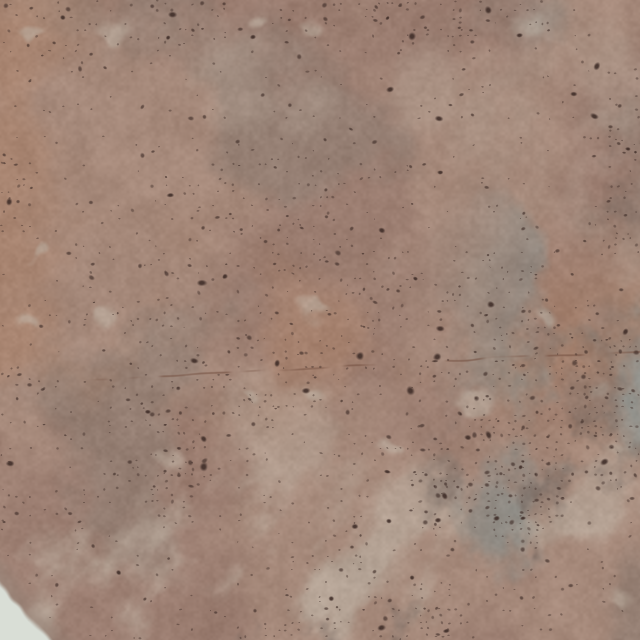
Reproduce this texture procedurally as a three.js fragment shader.

```glsl
// Weathered rose plaster: cloudy clay tones with pale scuffs and blue-grey stains,
// dark pits that gather low and to the right, a thin level crack and a chipped corner.
// Layers of value noise tint the ground; jittered grid cells scatter the pits.
varying vec2 vUv;

const vec3 ROSE = vec3(0.650, 0.538, 0.480);
const vec3 CLAY = vec3(0.605, 0.488, 0.438);
const vec3 TAUPE = vec3(0.575, 0.495, 0.450);
const vec3 ORANGE = vec3(0.665, 0.510, 0.420);
const vec3 PALE = vec3(0.725, 0.665, 0.610);
const vec3 BLUE_GREY = vec3(0.545, 0.565, 0.550);
const vec3 SMUDGE = vec3(0.430, 0.385, 0.360);
const vec3 PIT = vec3(0.250, 0.180, 0.160);
const vec3 CRACK = vec3(0.460, 0.320, 0.260);
const vec3 CHIP = vec3(0.850, 0.870, 0.840);
const float GRAIN = 0.055;
const float MOTTLE = 0.070;
const float CRACK_WIDTH = 0.0028;

float hash(vec2 p) {
  return fract(sin(dot(p, vec2(127.1, 311.7))) * 43758.5453);
}

float noise(vec2 p) {
  vec2 i = floor(p);
  vec2 f = fract(p);
  f = f * f * (3.0 - 2.0 * f);
  float low = mix(hash(i), hash(i + vec2(1.0, 0.0)), f.x);
  float high = mix(hash(i + vec2(0.0, 1.0)), hash(i + vec2(1.0, 1.0)), f.x);
  return mix(low, high, f.y);
}

float fbm(vec2 p) {
  float sum = 0.0;
  float weight = 0.5;
  for (int i = 0; i < 5; i++) {
    sum += weight * noise(p);
    p = mat2(0.8, 0.6, -0.6, 0.8) * p * 2.03 + 11.7;
    weight *= 0.5;
  }
  return sum / 0.97;
}

// How dirty the wall is: clustered, heaviest along the bottom and right
float grime(vec2 p) {
  float low = 1.0 - smoothstep(0.05, 0.48, p.y);
  float right = smoothstep(0.55, 1.0, p.x);
  float cluster = smoothstep(0.43, 0.68, fbm(p * 7.0 + 3.1));
  return 0.10 + cluster * (0.25 + 0.65 * low + 0.25 * right);
}

// One soft oval per grid cell, kept where its hash falls below the density
float dots(vec2 p, float count, float radius, float density, float seed) {
  vec2 q = p * count;
  vec2 cell = floor(q);
  vec2 key = cell + seed;
  vec2 centre = 0.3 + 0.4 * vec2(hash(key), hash(key + 17.3));
  vec2 d = fract(q) - centre;
  d.y *= mix(0.85, 1.6, hash(key + 31.9));
  float size = radius * count * mix(0.5, 1.0, hash(key + 5.1));
  float present = step(hash(key + 9.7), density * grime((cell + 0.5) / count));
  return present * (1.0 - smoothstep(size * 0.25, size, length(d)));
}

void main() {
  vec2 p = vUv;
  vec2 warp = vec2(noise(p * 45.0), noise(p * 45.0 + 63.0)) - 0.5;
  vec2 rough = p + 0.006 * warp;
  float low = 1.0 - smoothstep(0.08, 0.42, p.y);
  float right = smoothstep(0.60, 0.95, p.x + 0.25 * (0.5 - p.y));

  // Cloudy ground with a warm band across the middle and left
  vec3 color = mix(CLAY, ROSE, smoothstep(0.36, 0.58, fbm(p * 4.0 + 8.0)));
  color = mix(color, TAUPE, 0.8 * smoothstep(0.50, 0.68, fbm(p * 5.0 + 27.0)));
  float band = exp(-pow((p.y - 0.47) / 0.13, 2.0));
  float side = (1.0 - smoothstep(0.0, 0.25, p.x)) * smoothstep(0.3, 0.6, p.y);
  float warm = max(band, side) * smoothstep(0.30, 0.65, fbm(p * 6.0 + 41.0));
  color = mix(color, ORANGE, 0.65 * warm);

  // Pale scuffs slanting down to the right, and small scattered chalk marks
  vec2 slant = mat2(0.8, 0.6, -0.6, 0.8) * rough;
  float scuff = smoothstep(0.54, 0.76, fbm(slant * vec2(8.0, 5.5) + 15.0));
  color = mix(color, PALE, scuff * (0.30 + 0.55 * low));
  float chalk = dots(p + 0.025 * warp, 9.0, 0.034, 0.9, 71.0);
  color = mix(color, PALE, 0.65 * chalk);

  // Blue-grey stains on the right, dark smudges in the dirty areas
  float stain = smoothstep(0.50, 0.68, fbm(rough * vec2(6.5, 5.0) + 52.0));
  color = mix(color, BLUE_GREY, 0.85 * stain * right);
  float smudge = smoothstep(0.52, 0.72, fbm(rough * 13.0 + 90.0));
  color = mix(color, SMUDGE, 0.55 * smudge * smoothstep(0.3, 0.9, grime(p)));

  // Fine grain and mottling
  color += MOTTLE * (fbm(p * 24.0 + 5.0) - 0.5);
  color += GRAIN * (noise(p * 130.0) * 0.6 + noise(p * 230.0) * 0.4 - 0.5);

  // Broken crack, rising gently to the right
  float crackY = 0.400 + 0.052 * p.x + 0.004 * (noise(vec2(p.x * 22.0, 4.0)) - 0.5);
  float crack = 1.0 - smoothstep(0.0, CRACK_WIDTH, abs(p.y - crackY));
  crack *= smoothstep(0.25, 0.75, noise(vec2(p.x * 38.0, 9.0))) * smoothstep(0.05, 0.20, p.x);
  color = mix(color, CRACK, 0.6 * crack);

  // Pits from sparse and bold to dense and faint
  color = mix(color, PIT, 0.90 * dots(rough, 24.0, 0.0085, 0.30, 13.0));
  color = mix(color, PIT, 0.65 * dots(rough, 52.0, 0.0056, 0.42, 37.0));
  color = mix(color, PIT, 0.45 * dots(rough, 95.0, 0.0036, 0.60, 59.0));

  // Chipped lower left corner with a grey rim
  float corner = rough.x + 0.88 * rough.y - 0.078;
  color = mix(color, TAUPE, 0.6 * (1.0 - smoothstep(0.0, 0.05, corner)));
  color = mix(color, CHIP, 1.0 - smoothstep(-0.008, 0.006, corner));

  gl_FragColor = vec4(color, 1.0);
}
```
